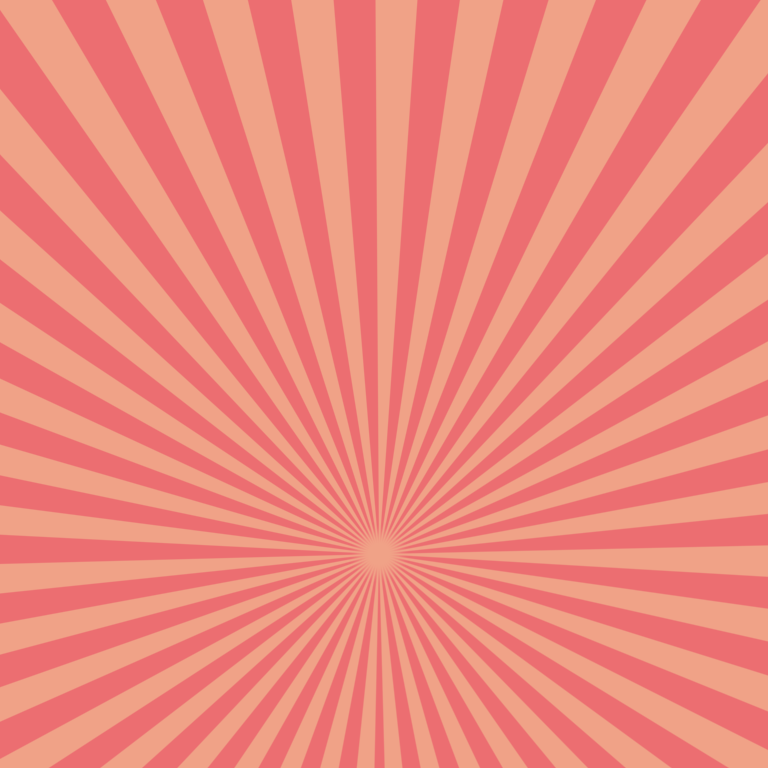
This background is drawn by a WebGL 1 fragment shader. Its source:

```glsl
precision highp float;
// Two-tone sunburst: coral rays fanning from a low hub over a peach ground.

uniform vec2 u_resolution;

const vec3 PEACH = vec3(0.941, 0.635, 0.529);
const vec3 CORAL = vec3(0.925, 0.431, 0.443);

const vec2 HUB = vec2(0.4935, 0.2786);          // where the rays meet
const float BAND_ANGLE = 0.07896;               // angle of one band, in radians
const float TWIST = 0.0152;                     // turn of the whole fan
const vec2 SKEW = vec2(0.0454, 0.0218);         // uneven spread: bands widen on one side
const float FADE_INNER = 0.012;                 // rays vanish inside this radius
const float FADE_OUTER = 0.040;                 // and are solid beyond this one
const float EDGE_PIXELS = 0.9;                  // half width of the soft edge

// Band coordinate, measured clockwise from straight up; odd bands are rays.
float bandCoordinate(vec2 offset, float radius) {
    vec2 direction = offset / radius;
    float angle = atan(offset.x, offset.y);
    return (angle - TWIST + dot(SKEW, direction)) / BAND_ANGLE;
}

// Signed distance to the nearest ray edge, negative inside a ray.
float rayDistance(float band, float radius) {
    float bandOffset = abs(mod(band - 0.5, 2.0) - 1.0) - 0.5;
    return bandOffset * BAND_ANGLE * radius;
}

void main() {
    vec2 position = gl_FragCoord.xy / u_resolution;
    float softness = EDGE_PIXELS / min(u_resolution.x, u_resolution.y);

    vec2 offset = position - HUB;
    float radius = max(length(offset), 0.0001);

    // Rays with smooth edges
    float edge = rayDistance(bandCoordinate(offset, radius), radius);
    float ray = 1.0 - smoothstep(-softness, softness, edge);

    // Soft plain disc at the hub
    ray *= smoothstep(FADE_INNER, FADE_OUTER, radius);

    gl_FragColor = vec4(mix(PEACH, CORAL, ray), 1.0);
}
```
